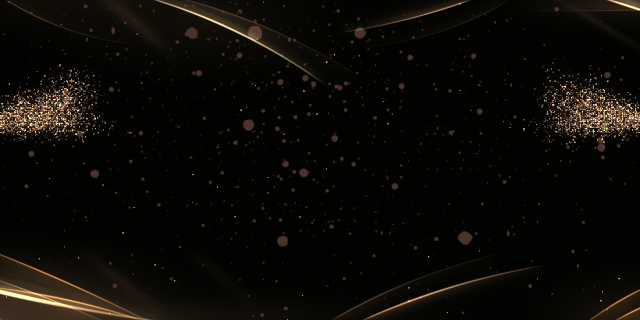
Reproduce this background procedurally as a Shadertoy shader.

```glsl
// Black backdrop with bronze light streaks, glitter clouds and scattered specks.

const vec3 BLACK  = vec3(0.007, 0.011, 0.003);
const vec3 BROWN  = vec3(0.25, 0.18, 0.13);
const vec3 SPECK  = vec3(0.29, 0.20, 0.16);
const vec3 BRONZE = vec3(0.62, 0.45, 0.30);
const vec3 GOLD   = vec3(0.80, 0.52, 0.22);
const vec3 CREAM  = vec3(1.00, 0.84, 0.62);
const vec3 ROSE   = vec3(0.85, 0.60, 0.48);

vec3 hash3(vec2 p) {
    vec3 q = fract(vec3(p.xyx) * vec3(0.1031, 0.1030, 0.0973));
    q += dot(q, q.yxz + 33.33);
    return fract((q.xxy + q.yzz) * q.zyx);
}

float cornerSlope(vec2 cell, vec2 offset) {
    return dot(hash3(cell).xy * 2.0 - 1.0, offset);
}

// Gradient noise, roughly -0.7 to 0.7
float noise(vec2 p) {
    vec2 i = floor(p), f = fract(p), e = vec2(1, 0);
    vec2 u = f * f * (3.0 - 2.0 * f);
    return mix(mix(cornerSlope(i, f), cornerSlope(i + e, f - e), u.x),
               mix(cornerSlope(i + e.yx, f - e.yx), cornerSlope(i + 1.0, f - 1.0), u.x), u.y);
}

// Elliptical soft light
float glow(vec2 p, vec2 center, vec2 size) {
    vec2 q = (p - center) / size;
    return exp(-dot(q, q));
}

// Bent line from a to b, brightest at peak; the sign of spread picks its sheen side
vec3 streak(vec2 p, vec2 a, vec2 b, float bend, float width, float spread,
            float peak, vec3 color, float sheen, float px) {
    vec2 d = b - a;
    float len = length(d);
    float t = dot(p - a, d) / (len * len);
    float s = dot(p - a, vec2(-d.y, d.x)) / len - 4.0 * bend * t * (1.0 - t);
    float ends = smoothstep(0.0, 0.1, t) * smoothstep(1.0, 0.85, t);
    float power = ends * (0.3 + 0.7 * exp(-pow((t - peak) / 0.35, 2.0)));
    float core = smoothstep(px, -px, abs(s) - width * (0.3 + 0.7 * power));
    float side = s * sign(spread);
    float veil = exp(-max(side, 0.0) / abs(spread)) * smoothstep(-px, px, side);
    float fibers = 0.75 + 0.6 * noise(vec2(t * 3.0, s * 90.0));
    return color * power * (core + sheen * veil * fibers);
}

// Faint wide beam
float beam(vec2 p, vec2 a, vec2 b, float width) {
    vec2 d = b - a;
    float t = clamp(dot(p - a, d) / dot(d, d), 0.0, 1.0);
    return exp(-pow(length(p - a - d * t) / width, 2.0)) * sin(3.1416 * t);
}

// One jittered blob per cell, kept with the given chance
float specks(vec2 p, float cells, float chance, float px) {
    vec2 q = p * cells, id = floor(q);
    vec3 h = hash3(id + cells), k = hash3(id + cells * 2.7);
    vec2 d = fract(q) - 0.2 - 0.6 * h.xy;
    d.x *= 1.0 + step(0.9, k.y);
    float radius = mix(0.04, 0.14, k.x * k.x) * (1.0 + 0.3 * noise(q * 8.0));
    return step(h.z, chance) * smoothstep(px, -px, (length(d) - radius) / cells);
}

// Glitter band that widens and rises away from the side edge
vec3 glitter(vec2 p, float inset, float px) {
    float middle = 0.635 + 0.16 * inset;
    float halfWidth = 0.035 + 0.17 * inset;
    float density = exp(-pow((p.y - middle) / halfWidth, 2.0)) * smoothstep(0.34, 0.16, inset);
    density += 0.6 * glow(vec2(inset, p.y), vec2(0.08, 0.61), vec2(0.17, 0.025));
    density *= 0.85 + 0.5 * noise(p * 22.0);
    vec3 light = BROWN * 0.5 * density;
    for (float i = 0.0; i < 3.0; i++) {
        float cells = 120.0 + 55.0 * i;
        vec2 q = p * cells + i * 17.0;
        vec3 h = hash3(floor(q));
        float d = length(fract(q) - 0.3 - 0.4 * h.xy) / cells;
        float dot1 = smoothstep(px, -px, d - 0.0022);
        light += mix(ROSE, CREAM, h.x) * dot1 * step(h.z, density * 0.6) * (0.25 + 0.9 * h.y * h.y);
    }
    return light;
}

void mainImage(out vec4 fragColor, in vec2 fragCoord) {
    float px = 1.0 / iResolution.y;
    vec2 p = fragCoord * px;
    float right = iResolution.x * px;
    p.x += 2.0 - right - (2.0 - right) * (1.0 - p.x / right);
    vec3 col = BLACK;

    // Ambient haze
    float haze = 0.9 * glow(p, vec2(0.0, 0.02), vec2(0.36, 0.13)) + 0.35 * glow(p, vec2(0.4, 0.0), vec2(0.6, 0.06));
    haze += 0.5 * glow(p, vec2(2.0, 0.0), vec2(0.2, 0.1)) + 0.5 * glow(p, vec2(2.0, 1.0), vec2(0.25, 0.06));
    haze += 0.22 * glow(p, vec2(0.62, 0.93), vec2(0.3, 0.12)) + 0.2 * glow(p, vec2(0.25, 1.0), vec2(0.3, 0.08));
    haze += 0.2 * beam(p, vec2(0.24, 0.23), vec2(0.53, 0.0), 0.02) + 0.14 * beam(p, vec2(0.58, 0.23), vec2(0.82, 0.02), 0.02);
    haze += 0.35 * beam(p, vec2(0.28, 1.05), vec2(0.56, 0.81), 0.02) + 0.3 * beam(p, vec2(1.7, 1.03), vec2(2.05, 0.82), 0.012);
    col += BROWN * haze * (0.9 + 0.4 * noise(p * vec2(4, 9)));

    // Specks, thinning out away from the upper middle
    float crowd = glow(p, vec2(0.95, 0.68), vec2(0.75, 0.48));
    float cover = max(specks(p, 6.0, 0.5 * crowd, px), specks(p, 13.0, 0.5 * crowd, px));
    cover = max(cover, max(specks(p, 21.0, 0.4 * crowd, px), 0.7 * specks(p, 37.0, 0.4 * crowd, px)));
    col = mix(col, SPECK, cover);

    // Upper streaks
    col += streak(p, vec2(0.443, 1.013), vec2(1.036, 0.721), 0.03, 0.0025, 0.014, 0.4, CREAM, 0.45, px);
    col += streak(p, vec2(0.534, 1.013), vec2(1.146, 0.747), 0.028, 0.0015, -0.02, 0.3, BROWN, 0.5, px);
    col += streak(p, vec2(0.0, 1.013), vec2(0.43, 0.86), -0.028, 0.001, 0.02, 0.2, BRONZE * 0.6, 0.2, px);
    col += streak(p, vec2(1.055, 0.896), vec2(1.497, 1.01), -0.012, 0.0015, 0.014, 0.7, BRONZE * 1.2, 0.5, px);
    col += streak(p, vec2(1.13, 0.85), vec2(1.615, 1.013), -0.03, 0.001, 0.02, 0.7, BROWN * 0.6, 0.5, px);
    col += streak(p, vec2(1.862, 1.013), vec2(2.083, 0.943), 0.0, 0.003, 0.02, 0.5, CREAM, 0.5, px);
    col += streak(p, vec2(1.654, 0.964), vec2(2.1, 0.97), 0.0, 0.001, 0.03, 0.8, BROWN, 0.5, px);

    // Lower streaks
    col += streak(p, vec2(-0.05, 0.1), vec2(0.534, -0.01), -0.008, 0.006, 0.025, 0.15, CREAM, 0.45, px);
    col += streak(p, vec2(-0.05, 0.224), vec2(0.495, -0.02), 0.008, 0.002, -0.03, 0.4, GOLD, 0.25, px);
    col += streak(p, vec2(-0.05, 0.105), vec2(0.47, -0.01), 0.015, 0.002, -0.015, 0.5, GOLD, 0.3, px);
    col += streak(p, vec2(-0.05, 0.14), vec2(0.36, -0.02), 0.005, 0.001, -0.02, 0.4, BRONZE, 0.25, px);
    col += streak(p, vec2(1.107, -0.013), vec2(1.719, 0.174), 0.022, 0.0025, -0.014, 0.35, BRONZE * 1.3, 0.4, px);
    col += streak(p, vec2(1.016, -0.013), vec2(1.589, 0.214), 0.025, 0.0015, -0.025, 0.2, BRONZE * 0.6, 0.3, px);
    col += streak(p, vec2(1.823, -0.016), vec2(2.08, 0.13), 0.01, 0.002, -0.02, 0.5, GOLD, 0.25, px);
    col += streak(p, vec2(1.9, -0.016), vec2(2.08, 0.07), 0.005, 0.002, -0.02, 0.5, GOLD, 0.3, px);

    // Glitter clouds at both sides
    col += glitter(p, min(p.x, 2.0 - p.x), px);

    fragColor = vec4(min(col, 1.0), 1.0);
}
```
